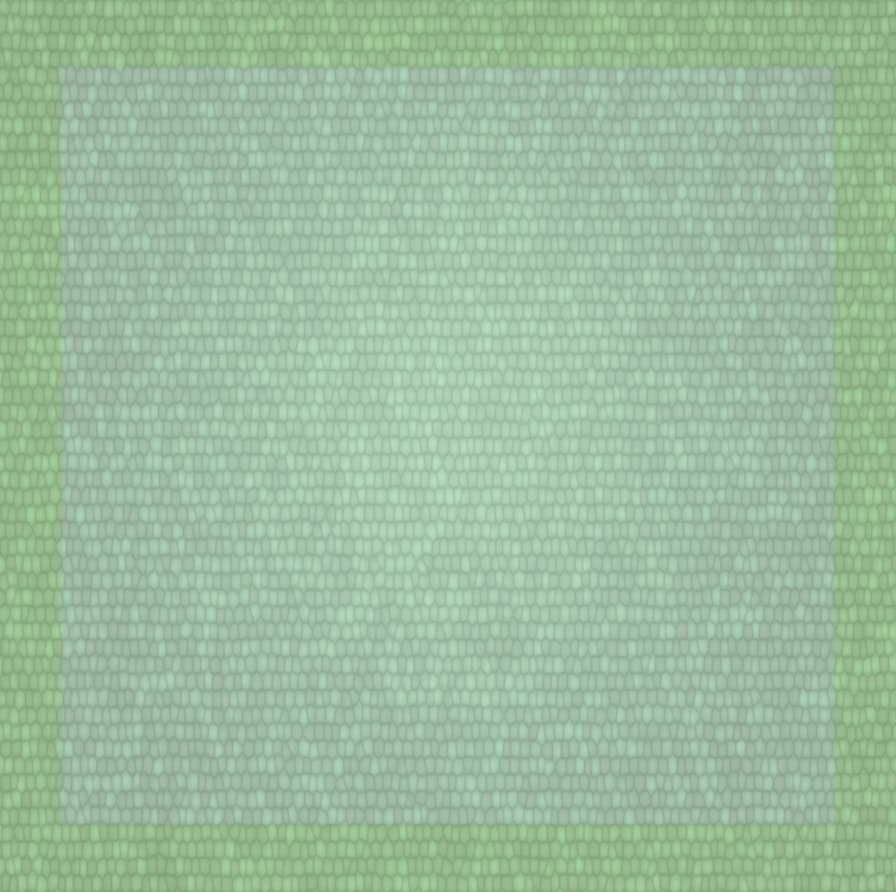
Reproduce this background procedurally as a WebGL 2 fragment shader.

```glsl
#version 300 es
precision highp float;
// A pale mint panel of small staggered beads, glowing at its centre, in a leaf-green frame.

#define BEADS vec2(96.0, 53.0)       // beads across and rows up
#define JITTER vec2(0.65, 0.34)      // irregularity of bead centres
#define PANEL_MIN vec2(0.069, 0.076)
#define PANEL_MAX vec2(0.930, 0.926)
#define GLOW_CENTRE vec2(0.505, 0.53)
#define GLOW_SIZE vec2(0.34, 0.40)
#define EDGE_BLUR 0.002
#define SEAM_DEPTH 0.045
#define SHINE 0.055

uniform vec2 u_resolution;
out vec4 fragColor;

const vec3 FRAME_DULL = vec3(0.565, 0.690, 0.525);
const vec3 FRAME_BRIGHT = vec3(0.600, 0.765, 0.575);
const vec3 PANEL_DULL = vec3(0.600, 0.695, 0.615);
const vec3 PANEL_BRIGHT = vec3(0.640, 0.785, 0.685);
const vec3 GLOW_TINT = vec3(0.032, 0.022, 0.022);

// Sine-free hash: two values per cell
vec2 hash2(vec2 cell) {
    vec3 q = fract(cell.xyx * vec3(0.1031, 0.1030, 0.0973));
    q += dot(q, q.yzx + 33.33);
    return fract((q.xx + q.yz) * q.zy);
}

// Smooth value noise for the drifting patches
float valueNoise(vec2 p) {
    vec2 i = floor(p);
    vec2 f = fract(p);
    f = f * f * (3.0 - 2.0 * f);
    float low = mix(hash2(i).x, hash2(i + vec2(1.0, 0.0)).x, f.x);
    float high = mix(hash2(i + vec2(0.0, 1.0)).x, hash2(i + 1.0).x, f.x);
    return mix(low, high, f.y);
}

// Staggered cells: x = distance to bead centre, y = gap to the next bead, z = bead tone
vec3 beadField(vec2 p) {
    float row = floor(p.y);
    float nearest = 9.0;
    float second = 9.0;
    float tone = 0.0;
    for (int j = -1; j <= 1; j++) {
        float r = row + float(j);
        float stagger = 0.5 * mod(r, 2.0);
        float column = floor(p.x - stagger);
        for (int i = -2; i <= 2; i++) {
            vec2 cell = vec2(column + float(i), r);
            vec2 offset = (hash2(cell + 17.0) - 0.5) * JITTER;
            float d = length(p - cell - vec2(stagger, 0.0) - 0.5 - offset);
            if (d < nearest) {
                second = nearest;
                nearest = d;
                tone = hash2(cell + 71.0).y;
            } else {
                second = min(second, d);
            }
        }
    }
    return vec3(nearest, second - nearest, tone);
}

// Signed distance to the panel
float panelDistance(vec2 p) {
    vec2 d = abs(p - 0.5 * (PANEL_MIN + PANEL_MAX)) - 0.5 * (PANEL_MAX - PANEL_MIN);
    return length(max(d, 0.0)) + min(max(d.x, d.y), 0.0);
}

void main() {
    vec2 uv = gl_FragCoord.xy / u_resolution;
    vec3 bead = beadField(uv * BEADS);

    // Broad light, strongest in the middle
    vec2 away = (uv - GLOW_CENTRE) / GLOW_SIZE;
    float glow = exp(-dot(away, away));
    float patches = valueNoise(uv * 22.0) - 0.5;

    // Each bead leans to the dull or the bright colour
    float speckle = bead.z * bead.z - 0.33;
    float panelMix = 0.16 + 0.76 * glow + (0.62 - 0.32 * glow) * speckle + 0.20 * patches;
    vec3 panel = mix(PANEL_DULL, PANEL_BRIGHT, clamp(panelMix, 0.0, 1.1));
    panel += GLOW_TINT * glow * glow;

    // The frame is greyer in its corners
    float corner = smoothstep(0.45, 0.72, length(uv - 0.5));
    float frameMix = 0.48 - 0.28 * corner + 0.65 * speckle + 0.25 * patches;
    vec3 frame = mix(FRAME_DULL, FRAME_BRIGHT, clamp(frameMix, 0.0, 1.1));

    float blur = max(EDGE_BLUR, 0.7 / u_resolution.y);
    float inside = 1.0 - smoothstep(-blur, blur, panelDistance(uv));
    vec3 color = mix(frame, panel, inside);

    // Dark seams around beads, with a soft shine on each
    float seam = 1.0 - smoothstep(0.0, 0.40, bead.y);
    float rowGap = pow(abs(2.0 * fract(uv.y * BEADS.y) - 1.0), 4.0);
    float shine = exp(-7.0 * bead.x * bead.x) * (0.35 + 0.65 * bead.z);
    color += SHINE * (shine - 0.33) - SEAM_DEPTH * (seam - 0.35);
    color -= 0.025 * (rowGap - 0.2);

    fragColor = vec4(clamp(color, 0.0, 1.0), 1.0);
}
```
